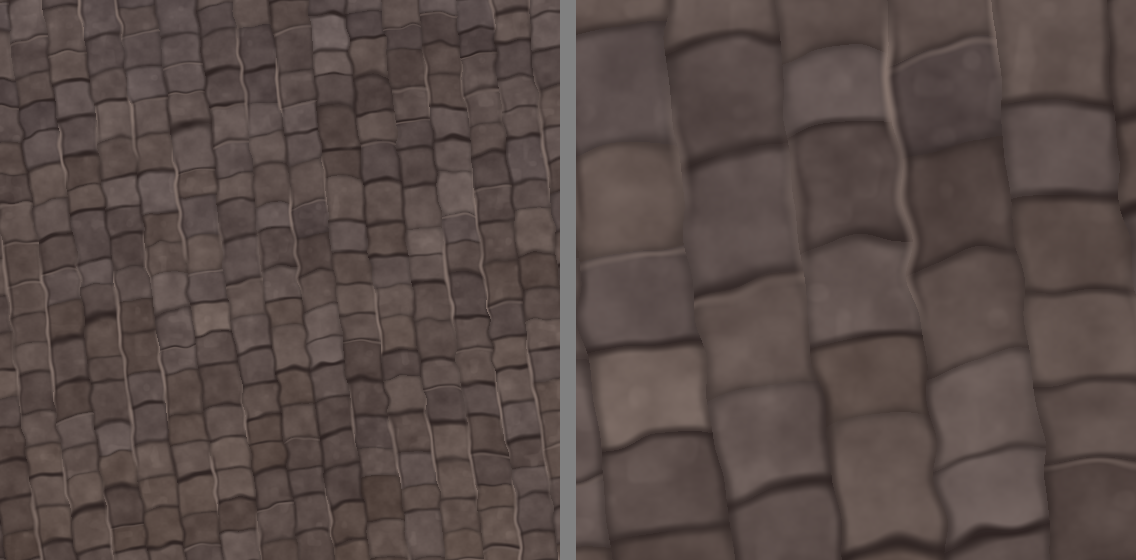
Left: the whole. Right: its middle third, enlarged.
This texture is drawn by a WebGL 2 fragment shader. Its source:

```glsl
#version 300 es
precision highp float;
// Worn brown cobblestones in tilted, staggered columns with patchy pale and dark joints.

uniform vec2 u_resolution;
out vec4 fragColor;

const vec2 STONES = vec2(15.1, 16.3);   // columns across, stones down
const float TILT = 0.118;               // lean of the columns
const vec3 DARK = vec3(0.25, 0.20, 0.19);
const vec3 LIGHT = vec3(0.46, 0.40, 0.38);
const vec3 MORTAR = vec3(0.53, 0.46, 0.43);
const vec3 SHADOW = vec3(0.17, 0.13, 0.125);

float hash(vec2 p) {
    return fract(sin(dot(p, vec2(127.1, 311.7))) * 43758.5453);
}

float noise(vec2 p) {
    vec2 i = floor(p), f = fract(p);
    f = f * f * (3.0 - 2.0 * f);
    return mix(mix(hash(i), hash(i + vec2(1, 0)), f.x),
               mix(hash(i + vec2(0, 1)), hash(i + vec2(1, 1)), f.x), f.y);
}

float fbm(vec2 p) {
    float sum = 0.0, amp = 0.5;
    for (int i = 0; i < 4; i++) {
        sum += amp * noise(p);
        p = p * 2.03 + 17.3;
        amp *= 0.5;
    }
    return sum / 0.9375;
}

// Soft line of the given half width around d = 0
float softLine(float d, float halfWidth) {
    return 1.0 - smoothstep(0.0, halfWidth, abs(d));
}

float roundedBox(vec2 p, vec2 halfSize, float radius) {
    vec2 q = abs(p) - halfSize + radius;
    return length(max(q, 0.0)) + min(max(q.x, q.y), 0.0) - radius;
}

// Leaning grid coordinates: each column has its own offset, spacing and slant
vec2 stoneGrid(vec2 p) {
    vec2 g = vec2(p.x + TILT * p.y, p.y - TILT * p.x) * STONES;
    g.x += 0.22 * (noise(vec2(g.x * 0.4, g.y * 0.25)) - 0.5);
    float column = floor(g.x), across = fract(g.x) - 0.5;
    g.y += hash(vec2(column, 4.0));
    g.y += 0.55 * (noise(vec2(column * 7.0, g.y * 0.8)) - 0.5);
    g.y += across * 0.3 * (hash(vec2(column, 9.0)) - 0.5) + 0.25 * across * across;
    return g;
}

// Tone of a stone face, 0 dark to 1 light
float stoneTone(vec2 id, vec2 p) {
    float tone = 0.49 + 0.36 * (hash(id) - 0.5);
    tone += 0.24 * smoothstep(0.88, 1.0, hash(id + 31.0));
    tone += 0.26 * (fbm(p * 5.0) - 0.5);
    tone += 0.55 * (fbm(p * 42.0 + id * 3.0) - 0.5);
    float worn = smoothstep(0.62, 0.85, noise(p * 65.0 + 8.0));
    return tone + 0.16 * worn * hash(id + 12.0);
}

void main() {
    vec2 p = gl_FragCoord.xy / u_resolution;
    vec2 wobble = vec2(noise(p * 42.0), noise(p * 42.0 + 50.0)) - 0.5;
    vec2 g = stoneGrid(p + 0.008 * wobble);
    vec2 id = floor(g), joint = floor(g + 0.5);
    vec2 d = (g - joint) / STONES;      // signed distance to the joints

    // Stone faces, with a slight warm or cool cast
    vec3 color = mix(DARK, LIGHT, stoneTone(id, p));
    float warmth = hash(id + 5.0) - 0.5 + 0.8 * (0.5 - p.y);
    color += vec3(0.010, 0.002, -0.012) * warmth;

    // Rounded, shaded rims
    float rim = roundedBox((fract(g) - 0.5) / STONES, 0.5 / STONES, 0.014);
    color *= 1.0 - 0.17 * smoothstep(-0.008, 0.002, rim);

    // Dark gaps between stones of a column, stronger on some
    float gap = hash(vec2(id.x, joint.y) + 70.0);
    float gapWear = 0.5 + 0.7 * noise(p * 45.0 + 3.0);
    float crossDark = softLine(d.y, mix(0.004, 0.0075, gap)) * gapWear;
    color = mix(color, SHADOW, clamp(crossDark * mix(0.12, 1.0, gap), 0.0, 0.9));

    // Pale mortar in a few of the cross gaps
    float crossPale = step(0.86, hash(vec2(id.x, joint.y) + 23.0));
    color = mix(color, MORTAR, 0.5 * crossPale * gapWear * softLine(d.y + 0.003, 0.004));

    // Long joints: broken runs of pale mortar, dark elsewhere
    float run = noise(vec2(joint.x * 5.0, g.y * 0.55 + 40.0 * hash(vec2(joint.x, 2.0))));
    float patches = 0.3 * (noise(p * 4.0 + 11.0) - 0.5);
    float pale = smoothstep(0.52, 0.78, run + patches);
    float wear = 0.55 + 0.6 * noise(p * 38.0 + 21.0);
    float dark = smoothstep(0.6, 0.2, run + patches) * wear;
    color = mix(color, SHADOW, 0.5 * dark * softLine(d.x, 0.006));
    color = mix(color, SHADOW, 0.35 * pale * softLine(d.x - 0.005, 0.005));
    color = mix(color, MORTAR, min(0.85 * pale * wear, 0.9) * softLine(d.x, 0.0055));

    fragColor = vec4(color, 1.0);
}
```
